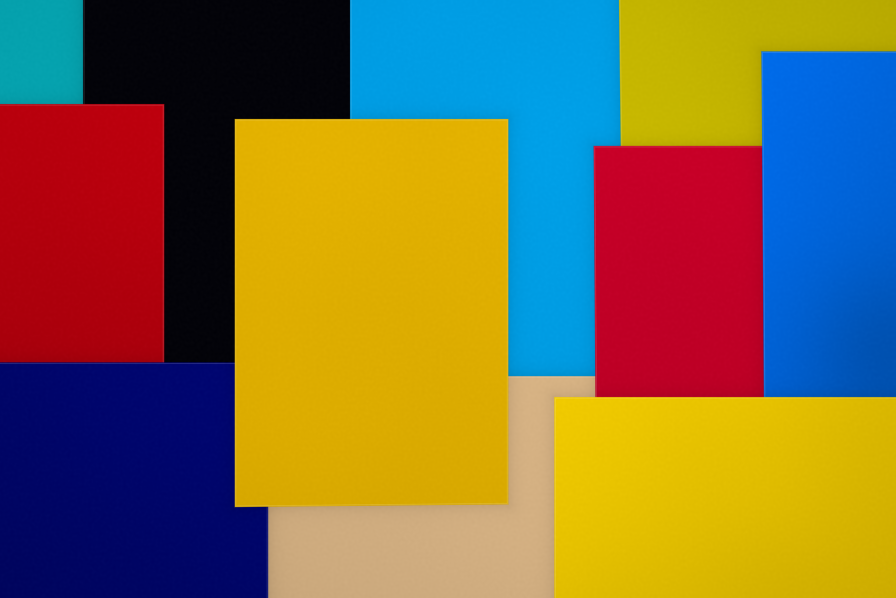
Reproduce this background procedurally as a Shadertoy shader.

```glsl
#define SOFTNESS 0.0012
#define RIM_WIDTH 0.0018
#define RIM_LIGHT 0.13
#define SHADOW_WIDTH 0.012
#define SHADOW_DEPTH 0.08
#define VIGNETTE 0.05
#define GRAIN_SCALE 170.0
#define GRAIN_AMOUNT 0.012
#define MOTTLE_SCALE 5.0
#define MOTTLE_AMOUNT 0.015

vec2 hashGradient(vec2 cell) {
    vec2 h = vec2(dot(cell, vec2(127.1, 311.7)), dot(cell, vec2(269.5, 183.3)));
    return 2.0 * fract(sin(h) * 43758.5) - 1.0;
}

float gradientNoise(vec2 p) {
    vec2 i = floor(p), f = fract(p);
    vec2 u = f * f * f * (f * (f * 6.0 - 15.0) + 10.0);
    vec2 e = vec2(0.0, 1.0);
    float low = mix(dot(hashGradient(i), f),
                    dot(hashGradient(i + e.yx), f - e.yx), u.x);
    float high = mix(dot(hashGradient(i + e), f - e),
                     dot(hashGradient(i + e.yy), f - e.yy), u.x);
    return mix(low, high, u.y);
}

float boxDistance(vec2 p, vec2 lo, vec2 hi) {
    vec2 d = abs(p - 0.5 * (lo + hi)) - 0.5 * (hi - lo);
    return length(max(d, 0.0)) + min(max(d.x, d.y), 0.0);
}

// Lays one paper sheet; lean tilts its sides and lower edge, slope shades it
void sheet(inout vec3 color, vec2 p, vec2 lo, vec2 hi, vec2 lean, vec3 paper, vec2 slope) {
    vec2 local = (p - lo) / (hi - lo);
    vec2 q = p - lean * vec2(p.y - lo.y, (p.x - lo.x) * (1.0 - local.y));
    float d = boxDistance(q, lo, hi);
    float aa = max(SOFTNESS, 0.75 / iResolution.y);

    color *= 1.0 - SHADOW_DEPTH * exp(-max(d, 0.0) / SHADOW_WIDTH);
    vec3 shaded = paper * (1.0 + dot(clamp(local, 0.0, 1.0) - 0.5, slope));
    float rim = RIM_LIGHT * (1.0 - smoothstep(0.0, RIM_WIDTH, abs(d + RIM_WIDTH)));
    color = mix(color, shaded + rim * (1.0 - shaded), 1.0 - smoothstep(-aa, aa, d));
}

void mainImage(out vec4 fragColor, in vec2 fragCoord) {
    vec2 uv = fragCoord / iResolution.xy;
    vec2 p = uv * vec2(1.5, 1.0);
    vec2 straight = vec2(0.0);

    vec3 teal = vec3(0.02, 0.66, 0.71);
    vec3 black = vec3(0.012, 0.012, 0.035);
    vec3 cyan = vec3(0.00, 0.62, 0.90);
    vec3 sand = vec3(0.83, 0.69, 0.51);
    vec3 navy = vec3(0.00, 0.02, 0.41);
    vec3 olive = vec3(0.77, 0.71, 0.00);
    vec3 red = vec3(0.71, 0.00, 0.05);
    vec3 crimson = vec3(0.76, 0.00, 0.15);
    vec3 blue = vec3(0.00, 0.39, 0.85);
    vec3 lemon = vec3(0.88, 0.74, 0.00);
    vec3 amber = vec3(0.87, 0.68, 0.00);

    // Back sheets
    vec3 color = teal;
    sheet(color, p, vec2(0.139, 0.30), vec2(0.65, 1.1), straight, black, straight);
    sheet(color, p, vec2(0.586, 0.30), vec2(1.20, 1.1), straight, cyan, vec2(0.02, 0.04));
    sheet(color, p, vec2(0.447, -0.1), vec2(1.10, 0.371), straight, sand, vec2(0.04, 0.02));

    // Middle sheets
    sheet(color, p, vec2(1.041, 0.60), vec2(1.6, 1.1), vec2(-0.012, 0.0), olive, vec2(-0.04, 0.0));
    sheet(color, p, vec2(-0.1, 0.38), vec2(0.275, 0.826), straight, red, vec2(0.0, 0.12));
    sheet(color, p, vec2(-0.1, -0.1), vec2(0.449, 0.394), straight, navy, vec2(0.08, 0.12));
    sheet(color, p, vec2(0.997, 0.30), vec2(1.40, 0.756), vec2(-0.007, 0.0), crimson, vec2(0.0, 0.06));

    // Front sheets
    sheet(color, p, vec2(1.279, 0.30), vec2(1.6, 0.914), vec2(-0.007, 0.0), blue, vec2(-0.08, 0.14));
    sheet(color, p, vec2(0.928, -0.1), vec2(1.6, 0.336), straight, lemon, vec2(-0.08, 0.06));
    sheet(color, p, vec2(0.393, 0.152), vec2(0.851, 0.801), vec2(0.0, 0.01), amber, vec2(0.0, 0.05));

    // Soft shade low on the blue sheet
    float shade = exp(-dot(p - vec2(1.48, 0.42), p - vec2(1.48, 0.42)) / 0.018);
    color *= 1.0 - 0.12 * shade * step(1.28, p.x) * step(0.336, p.y);

    // Paper texture and lens falloff
    color *= 1.0 + MOTTLE_AMOUNT * gradientNoise(p * MOTTLE_SCALE);
    color += GRAIN_AMOUNT * gradientNoise(p * GRAIN_SCALE);
    color *= 1.0 - VIGNETTE * smoothstep(0.3, 0.75, length(uv - 0.5));
    fragColor = vec4(clamp(color, 0.0, 1.0), 1.0);
}
```
